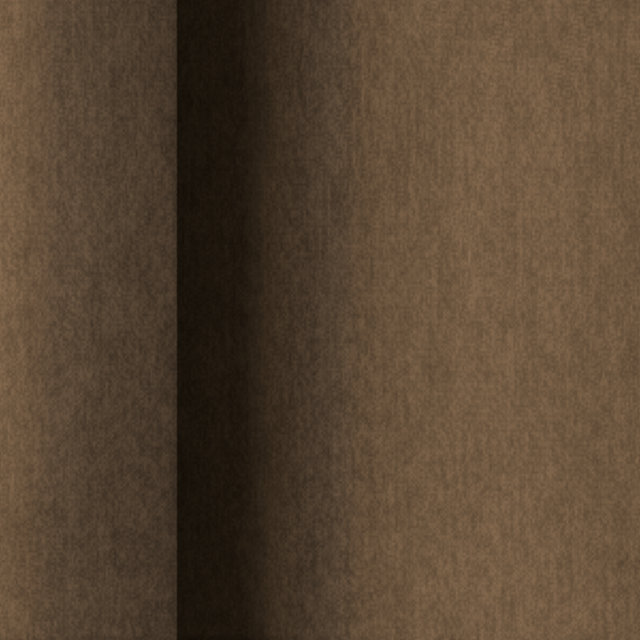
Reproduce this texture procedurally as a Shadertoy shader.

```glsl
// Brown woven cloth with one vertical fold: a rounded flap on the left casts
// a deep shadow that opens softly onto a flat, lit panel on the right.
// Tone comes from smooth ramps across x; the weave is layered value noise.

const vec3  SHADOW_COLOR = vec3(0.115, 0.085, 0.052);
const vec3  LIGHT_COLOR  = vec3(0.455, 0.360, 0.265);
const float FOLD_X       = 0.2765;  // edge of the flap
const float FOLD_SOFT    = 0.0018;  // half width of the edge blend
const float SHADOW_SWAY  = 0.008;   // wander of the shadow border
const float GRAIN_AMOUNT = 0.150;
const float FIBER_AMOUNT = 0.110;
const float STREAK_AMOUNT = 0.050;
const float MOTTLE_AMOUNT = 0.060;
const float THREADS      = 150.0;   // vertical threads across the canvas
const float THREAD_AMOUNT = 0.018;

float hash(vec2 p) {
    return fract(sin(dot(p, vec2(127.1, 311.7))) * 43758.5453);
}

float valueNoise(vec2 p) {
    vec2 cell = floor(p), f = fract(p);
    f = f * f * (3.0 - 2.0 * f);
    float low  = mix(hash(cell), hash(cell + vec2(1.0, 0.0)), f.x);
    float high = mix(hash(cell + vec2(0.0, 1.0)), hash(cell + vec2(1.0, 1.0)), f.x);
    return mix(low, high, f.y);
}

float signedNoise(vec2 p) {
    return 2.0 * valueNoise(p) - 1.0;
}

// Linear ramp from 0 at a to 1 at b.
float ramp(float a, float b, float x) {
    return clamp((x - a) / (b - a), 0.0, 1.0);
}

// Rounded flap: bright at the outer side, dimmer toward the fold.
float flapTone(float x) {
    float tone = 1.0 - 0.20 * smoothstep(0.0, 0.09, x);
    tone -= 0.30 * ramp(0.06, FOLD_X, x);
    return tone - 0.05 * smoothstep(FOLD_X - 0.02, FOLD_X, x);
}

// Lit panel: deep shadow, penumbra, then an almost even field.
float panelTone(float x) {
    float tone = -0.04 + 0.07 * ramp(FOLD_X, 0.37, x);
    tone += 0.22 * smoothstep(0.365, 0.425, x);
    tone += 0.62 * ramp(0.405, 0.59, x);
    tone += 0.11 * smoothstep(0.56, 0.76, x);
    return tone - 0.05 * smoothstep(0.80, 1.0, x);
}

// Fine weave, centred on zero.
float weave(vec2 uv) {
    float grain  = signedNoise(uv * vec2(300.0, 260.0));
    float fiber  = signedNoise(uv * vec2(210.0, 75.0) + 17.0);
    float streak = signedNoise(uv * vec2(90.0, 7.0) + 41.0);
    float mottle = signedNoise(uv * vec2(34.0, 26.0) + 73.0);
    float thread = sin(6.28318 * (uv.x * THREADS + 0.3 * fiber));
    return GRAIN_AMOUNT * grain + FIBER_AMOUNT * fiber + STREAK_AMOUNT * streak
         + MOTTLE_AMOUNT * mottle + THREAD_AMOUNT * thread;
}

void mainImage(out vec4 fragColor, in vec2 fragCoord) {
    vec2 uv = fragCoord / iResolution.xy;

    // Broad light on both sides of the fold
    float sway = SHADOW_SWAY * signedNoise(vec2(3.0, uv.y * 4.0));
    float edge = smoothstep(FOLD_X - FOLD_SOFT, FOLD_X + FOLD_SOFT, uv.x);
    float tone = mix(flapTone(uv.x), panelTone(uv.x + sway), edge);

    // Slow unevenness, and a dimmer lower flap
    tone += 0.03 * signedNoise(uv * vec2(5.0, 3.0) + 9.0) * smoothstep(0.0, 0.6, tone);
    tone -= 0.08 * (1.0 - edge) * (1.0 - smoothstep(0.0, 0.6, uv.y));
    tone -= 0.06 * (1.0 - smoothstep(0.0, 0.012, uv.y));

    // Weave fades in the shadow
    tone += weave(uv) * mix(0.30, 0.75, smoothstep(0.0, 0.7, tone));

    vec3 color = mix(SHADOW_COLOR, LIGHT_COLOR, tone);

    // Grayer cast on the flap and within the penumbra
    float cool = (1.0 - edge) * smoothstep(0.03, 0.10, uv.x)
               + edge * smoothstep(0.43, 0.50, uv.x) * (1.0 - smoothstep(0.52, 0.57, uv.x));
    color += cool * vec3(-0.008, -0.002, 0.007);

    fragColor = vec4(clamp(color, 0.0, 1.0), 1.0);
}
```
